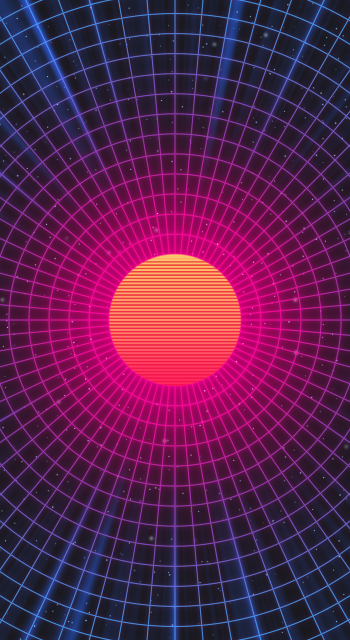
This background is drawn by a WebGL 1 fragment shader. Its source:

```glsl
precision highp float;
// A striped sunset disc in the middle of a radial neon grid on a dark sky.
// Rings and spokes repeat in polar coordinates and shift from pink to blue;
// angular noise makes the light streaks and hashed cells place the stars.
uniform vec2 u_resolution;

float hash(vec2 p) {
  p = fract(p * vec2(0.1031, 0.1137));
  p += dot(p, p.yx + 33.33);
  return fract((p.x + p.y) * p.x * 43.7);
}

vec2 gradient(vec2 cell) {
  float angle = 6.2832 * hash(cell + 71.0);
  return vec2(cos(angle), sin(angle));
}

float gradientNoise(vec2 p) {
  vec2 i = floor(p), f = fract(p);
  vec2 u = f * f * (3.0 - 2.0 * f);
  float a = dot(gradient(i), f);
  float b = dot(gradient(i + vec2(1, 0)), f - vec2(1, 0));
  float c = dot(gradient(i + vec2(0, 1)), f - vec2(0, 1));
  float d = dot(gradient(i + vec2(1, 1)), f - vec2(1, 1));
  return mix(mix(a, b, u.x), mix(c, d, u.x), u.y);
}

// Soft ray at a heading in degrees, clockwise from straight up
float beam(float heading, float target, float width) {
  float offset = mod(heading - target + 180.0, 360.0) - 180.0;
  return exp(-offset * offset / (width * width));
}

// One small round star in some of the cells of a jittered grid
float stars(vec2 p, float cells, float density, float radius) {
  vec2 cell = floor(p * cells) + 200.0;
  vec2 jitter = 0.25 + 0.5 * vec2(hash(cell + 13.0), hash(cell + 47.0));
  float d = length(fract(p * cells) - jitter) / cells;
  float brightness = hash(cell + 91.0);
  return step(1.0 - density, hash(cell)) * brightness * exp(-d * d / (radius * radius));
}

void main() {
  vec2 p = (gl_FragCoord.xy - 0.5 * u_resolution) / u_resolution.x;
  float pixel = 1.0 / u_resolution.x;
  float r = length(p);
  float heading = degrees(atan(p.x, p.y + 1e-5));
  float sunRadius = 0.188;
  float outside = max(r - sunRadius, 0.0);

  // Dark sky with a magenta halo
  vec3 color = vec3(0.095, 0.095, 0.115);
  float halo = exp(-pow(outside / 0.205, 1.35));
  color = mix(color, vec3(0.70, 0.0, 0.39), halo);

  // Blue streaks, strongest near the top and bottom
  vec2 direction = p / max(r, 1e-4);
  float streaks = max(gradientNoise(direction * 24.0) + 0.05, 0.0)
                + max(gradientNoise(direction * 65.0 + 9.0), 0.0) * 0.6;
  streaks *= 0.35 + 0.65 * abs(direction.y);
  float rays = beam(heading, -25.0, 0.8) + 0.5 * beam(heading, -29.0, 1.5)
             + 0.5 * beam(heading, -15.0, 0.7) + 0.6 * beam(heading, -41.0, 1.0)
             + 0.8 * beam(heading, -50.0, 0.8) + 0.8 * beam(heading, 11.0, 1.0)
             + 0.5 * beam(heading, 25.0, 1.0) + 0.8 * beam(heading, -120.0, 0.5)
             + 0.7 * beam(heading, 165.0, 0.8) + 0.8 * beam(heading, 180.0, 0.7)
             + 0.7 * beam(heading, -162.0, 0.9) + 0.7 * beam(heading, -155.0, 1.0);
  float reach = smoothstep(0.32, 0.85, r);
  color += vec3(0.04, 0.22, 0.62) * reach * (0.42 * streaks + 0.75 * rays);

  // Stars: fine dust and a few larger soft specks
  float dust = stars(p, 34.0, 0.22, 0.0018) + stars(p + 0.37, 21.0, 0.25, 0.0022);
  color += vec3(0.45, 0.62, 0.68) * dust;
  color += vec3(0.30, 0.36, 0.36) * stars(p + 0.13, 7.0, 0.22, 0.006);

  // Polar grid with a core and a soft neon bloom
  float ringGap = 0.0573;
  float ring = abs(fract((r - sunRadius) / ringGap + 0.5) - 0.5) * ringGap;
  float spoke = abs(fract(heading / 5.0 + 0.5) - 0.5) * radians(5.0) * r;
  float line = min(ring, spoke);
  vec3 neon = mix(vec3(1.0, 0.04, 0.62), vec3(0.62, 0.26, 0.78), smoothstep(0.25, 0.6, r));
  neon = mix(neon, vec3(0.28, 0.66, 1.0), smoothstep(0.55, 0.95, r));
  float core = 1.0 - smoothstep(0.0012 - 0.5 * pixel, 0.0012 + 0.75 * pixel, line);
  float bloom = exp(-ring / 0.007) + exp(-spoke / 0.007);
  vec3 bloomTint = mix(vec3(0.75, 0.0, 0.5), vec3(0.30, 0.12, 0.48), smoothstep(0.3, 0.8, r));
  color += bloomTint * bloom * 0.19;
  color = mix(color, neon, core * 0.82);

  // Sun: warm vertical gradient cut by thin red bars
  float height = p.y / sunRadius * 0.5 + 0.5;
  vec3 sun = mix(vec3(1.0, 0.16, 0.38), vec3(1.0, 0.57, 0.42), smoothstep(0.0, 0.55, height));
  sun = mix(sun, vec3(1.0, 0.76, 0.42), smoothstep(0.5, 1.0, height));
  float barGap = 0.0095;
  float barDistance = abs(fract(p.y / barGap) - 0.5) * barGap;
  float bar = 1.0 - smoothstep(0.0021 - 0.5 * pixel, 0.0021 + 0.5 * pixel, barDistance);
  vec3 barColor = mix(vec3(0.96, 0.07, 0.29), vec3(0.93, 0.28, 0.24), height);
  sun = mix(sun, barColor, bar * (1.0 - smoothstep(0.93, 0.98, height)));
  color = mix(color, sun, 1.0 - smoothstep(-pixel, pixel, r - sunRadius));

  gl_FragColor = vec4(min(color, 1.0), 1.0);
}
```
